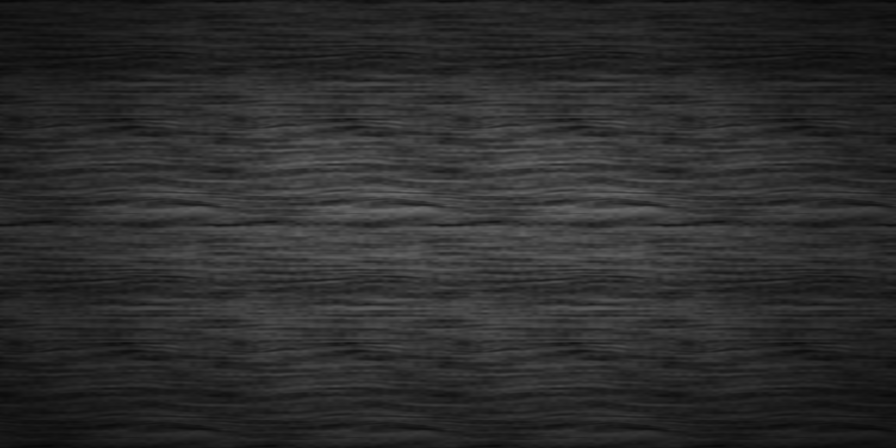
Give the GLSL for this texture, as a WebGL 2 fragment shader.

```glsl
#version 300 es
precision highp float;

#define REPEATS vec2(4.0, 2.0)
#define BASE_TONE 0.254
#define GRAIN_CONTRAST 0.98
#define WAVINESS 0.014
#define EDGE_SHADE vec2(0.60, 0.50)

uniform vec2 u_resolution;
out vec4 outColor;

const float PI = 3.14159265;

float hash(vec2 p) {
  vec3 q = fract(p.xyx * vec3(0.1031, 0.1030, 0.0973));
  q += dot(q, q.yzx + 33.33);
  return fract((q.x + q.y) * q.z);
}

// Value noise on the unit tile, wrapping after a whole number of cells
float tileNoise(vec2 p, vec2 cells) {
  p *= cells;
  vec2 i = floor(p), f = p - i;
  f = f * f * (3.0 - 2.0 * f);
  vec2 a = mod(i, cells), b = mod(i + 1.0, cells);
  return mix(mix(hash(a), hash(vec2(b.x, a.y)), f.x),
             mix(hash(vec2(a.x, b.y)), hash(b), f.x), f.y) - 0.5;
}

// Noise stretched along the grain, faded where its rows get too thin to draw
float streaks(vec2 p, vec2 cells) {
  float rowsPerPixel = fwidth(p.y) * cells.y;
  return tileNoise(p, cells) * (1.0 - smoothstep(1.0, 2.2, rowsPerPixel));
}

vec2 wrapDelta(vec2 d) { return fract(d + 0.5) - 0.5; }

float bump(vec2 p, vec2 center, vec2 size) {
  vec2 d = wrapDelta(p - center) / size;
  return exp(-dot(d, d));
}

float band(float y, float center, float width) {
  float d = (fract(y - center + 0.5) - 0.5) / width;
  return exp(-d * d);
}

// Leaf shape, faded on the left and drawn to a point on the right
float leaf(vec2 p, vec2 center, vec2 size) {
  vec2 d = wrapDelta(p - center) / size;
  float taper = max(1.0 - d.x, 0.0) * smoothstep(-1.4, 0.0, d.x);
  return smoothstep(0.0, 0.4, taper - abs(d.y)) * smoothstep(-1.3, -0.1, d.x);
}

void main() {
  vec2 uv = gl_FragCoord.xy / u_resolution;
  vec2 p = vec2(uv.x, 1.0 - uv.y) * REPEATS;

  // Bend the growth rings around knots and arches
  vec2 g = p;
  g.y += WAVINESS * tileNoise(p, vec2(3.0, 6.0));
  g.y += 0.006 * tileNoise(p, vec2(12.0, 18.0));
  g.y += 0.046 * bump(p, vec2(0.80, 0.915), vec2(0.22, 0.042));
  g.y -= 0.032 * bump(p, vec2(0.30, 0.85), vec2(0.23, 0.055));
  g.y += 0.045 * bump(p, vec2(0.68, 0.26), vec2(0.24, 0.055));
  g.y -= 0.026 * bump(p, vec2(0.12, 0.55), vec2(0.12, 0.035));
  g.y += 0.026 * bump(p, vec2(0.60, 0.56), vec2(0.15, 0.035));
  float wavy = band(p.y, 0.78, 0.16);
  g.y += 0.012 * wavy * sin(2.0 * PI * (p.x + p.y));

  // Broad light and dark boards of the figure
  float tone = -0.15 * band(g.y, 0.28, 0.07);
  tone += 0.07 * band(g.y, 0.43, 0.06) + 0.05 * band(g.y, 0.08, 0.08);
  tone += 0.12 * band(g.y, 0.365, 0.006);
  tone += 0.08 * band(p.y, 0.90, 0.07);
  float broken = 0.6 + 1.2 * tileNoise(p, vec2(5.0, 3.0));
  tone -= 0.26 * broken * band(g.y, 0.990, 0.006);
  tone += 0.14 * band(g.y, 0.965, 0.010);

  // Dark arches, and pointed dark hearts inside pale rims
  vec2 q = mix(p, g, 0.35);
  tone -= 0.13 * leaf(vec2(-q.x, q.y), vec2(-0.70, 0.255), vec2(0.27, 0.060));
  tone -= 0.20 * leaf(q, vec2(0.10, 0.55), vec2(0.12, 0.032));
  tone -= 0.16 * leaf(q, vec2(0.60, 0.56), vec2(0.16, 0.030));
  tone += 0.16 * leaf(q, vec2(0.84, 0.918), vec2(0.38, 0.048));
  tone -= 0.50 * leaf(q, vec2(0.80, 0.918), vec2(0.26, 0.026));
  tone -= 0.24 * leaf(q, vec2(0.24, 0.880), vec2(0.24, 0.012));
  tone -= 0.22 * leaf(q, vec2(0.40, 0.955), vec2(0.30, 0.011));

  // Long rings, bolder near the knots, then fine straight lines and pores
  float grain = streaks(g, vec2(2.0, 20.0)) * (0.04 + 0.12 * wavy);
  grain += streaks(g, vec2(2.0, 44.0)) * (0.26 + 0.30 * wavy);
  grain += streaks(g, vec2(4.0, 72.0)) * 0.50;
  grain += streaks(mix(p, g, 0.5), vec2(6.0, 100.0)) * 0.50;
  grain += streaks(p, vec2(36.0, 90.0)) * 0.26;
  grain += tileNoise(p, vec2(14.0, 16.0)) * 0.09;

  // Shade toward the borders, smooth across the wrap
  vec2 c = cos(PI * uv);
  vec2 light = mix(EDGE_SHADE, vec2(1.0), 1.0 - c * c * c * c);

  float tint = BASE_TONE * (1.0 + tone + GRAIN_CONTRAST * grain);
  outColor = vec4(vec3(clamp(tint * light.x * light.y, 0.0, 1.0)), 1.0);
}
```
